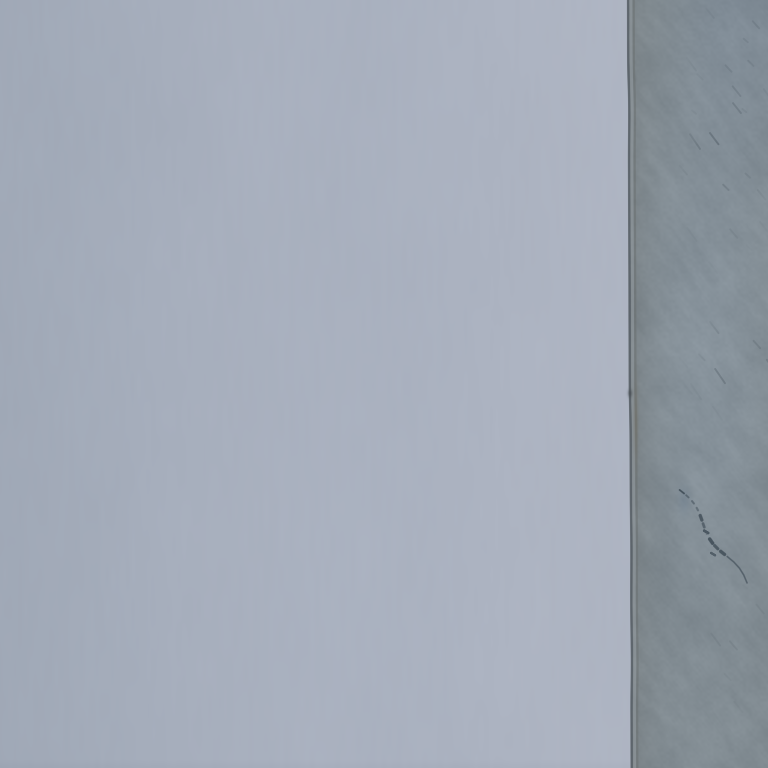
Give the GLSL for this texture, as a Shadertoy shader.

```glsl
// Smooth pale blue-grey panel beside a strip of scuffed, cracked concrete.

float hash(vec2 p) {
    return fract(sin(dot(p, vec2(127.1, 311.7))) * 43758.5453);
}

float noise(vec2 p) {
    vec2 i = floor(p), f = fract(p);
    f = f * f * (3.0 - 2.0 * f);
    return mix(mix(hash(i), hash(i + vec2(1, 0)), f.x),
               mix(hash(i + vec2(0, 1)), hash(i + vec2(1, 1)), f.x), f.y);
}

float fbm(vec2 p) {
    float sum = 0.0, gain = 0.5;
    for (int i = 0; i < 4; i++) {
        sum += gain * noise(p);
        p = p * 2.03 + 17.3;
        gain *= 0.5;
    }
    return sum;
}

float segment(vec2 p, vec2 a, vec2 b) {
    vec2 d = b - a;
    return length(p - a - d * clamp(dot(p - a, d) / dot(d, d), 0.0, 1.0));
}

// Soft spot that fades to nothing away from its centre
float spot(vec2 p, vec2 centre, vec2 size) {
    vec2 d = (p - centre) / size;
    return exp(-dot(d, d));
}

vec3 panel(vec2 uv) {
    vec3 col = mix(vec3(0.628, 0.662, 0.717), vec3(0.665, 0.694, 0.750), smoothstep(-0.05, 0.42, uv.x));
    col = mix(col, vec3(0.682, 0.708, 0.762), smoothstep(0.45, 0.82, uv.x));
    col -= 0.012 * (1.0 - smoothstep(0.0, 0.012, uv.y));
    // Faint mottling and vertical weave
    col += 0.012 * (fbm(uv * vec2(9.0, 6.0)) - 0.47);
    return col + 0.006 * (noise(uv * vec2(150.0, 24.0)) - 0.5);
}

// Point on the crack, t running from its upper to its lower end
vec2 crackPoint(float t) {
    return mix(vec2(0.885, 0.362), vec2(0.971, 0.240), t) + vec2(0.004, 0.003) * sin(t * 9.0);
}

float crack(vec2 uv, float aa) {
    float ink = 0.0;
    for (int i = 0; i < 14; i++) {
        float t = float(i) / 14.0, h = hash(vec2(float(i), 4.7));
        float tail = step(0.68, t);
        float dash = mix(0.015 + 0.035 * h, 0.072, tail);
        float d = segment(uv, crackPoint(t), crackPoint(t + dash));
        float width = mix(0.0008 + 0.0014 * h * smoothstep(0.0, 0.3, t), 0.0007, tail);
        ink = max(ink, (1.0 - smoothstep(width - aa * 0.5, width + aa, d)) * mix(0.35 + 0.6 * h, 0.65, tail));
    }
    // Two chips beside the main line
    ink = max(ink, 0.8 * (1.0 - smoothstep(0.0012, 0.0012 + aa, segment(uv, vec2(0.917, 0.309), vec2(0.922, 0.306)))));
    return max(ink, 0.7 * (1.0 - smoothstep(0.001, 0.001 + aa, segment(uv, vec2(0.926, 0.280), vec2(0.931, 0.277)))));
}

// Short slanted scratches, one per cell of a jittered grid
float scratches(vec2 uv, float aa) {
    vec2 cell = floor(uv * 30.0);
    float ink = 0.0;
    for (int y = -1; y <= 1; y++)
    for (int x = -1; x <= 1; x++) {
        vec2 c = cell + vec2(x, y);
        float h = hash(c), present = step(0.45, hash(c + 8.3));
        vec2 a = (c + vec2(h, hash(c + 3.1))) / 30.0;
        vec2 b = a + vec2(0.012, -0.010 - 0.008 * h) * (0.4 + 0.7 * h);
        float line = 1.0 - smoothstep(0.0004, 0.0008 + aa, segment(uv, a, b));
        ink = max(ink, line * present * (0.4 + 0.6 * h));
    }
    return ink;
}

vec3 concrete(vec2 uv, float edge, float aa) {
    vec3 col = mix(vec3(0.505, 0.545, 0.570), vec3(0.525, 0.570, 0.605), spot(uv, vec2(0.92, 0.55), vec2(0.09, 0.35)));
    col = mix(col, vec3(0.495, 0.545, 0.595), 0.6 * smoothstep(0.65, 1.0, uv.y) * smoothstep(0.84, 0.95, uv.x));
    col = mix(col, vec3(0.475, 0.505, 0.520), exp(-(uv.x - edge) * 45.0));
    // Cloudy stains and streaks dragged down to the right
    vec2 slanted = mat2(0.8, 0.6, -0.6, 0.8) * uv.yx;
    col += 0.050 * (fbm(uv * 22.0) - 0.47);
    col += 0.045 * (fbm(slanted * vec2(26.0, 90.0)) - 0.47);
    col += 0.014 * (noise(uv * 260.0) - 0.5);
    // Scratches gather in a few worn patches
    float worn = spot(uv, vec2(0.945, 0.80), vec2(0.045, 0.10))
               + spot(uv, vec2(0.96, 0.53), vec2(0.045, 0.05))
               + 0.6 * spot(uv, vec2(0.97, 0.95), vec2(0.05, 0.05))
               + 0.4 * spot(uv, vec2(0.97, 0.16), vec2(0.05, 0.08));
    col -= 0.13 * min(worn, 1.0) * scratches(uv, aa);
    col -= vec3(0.04, 0.03, 0.015) * spot(uv, vec2(0.891, 0.348), vec2(0.008, 0.018));
    return mix(col, vec3(0.24, 0.29, 0.33), crack(uv, aa));
}

void mainImage(out vec4 fragColor, in vec2 fragCoord) {
    vec2 uv = fragCoord / iResolution.xy;
    float aa = 1.0 / iResolution.y;

    // The panel border leans slightly and wavers
    float edge = mix(0.8218, 0.8170, uv.y) + 0.0012 * (noise(vec2(uv.y * 14.0, 2.0)) - 0.5);
    float d = uv.x - edge;
    vec3 col = mix(panel(uv), concrete(uv, edge, aa), smoothstep(-aa, aa, d));

    // Dark seam, pale lip and outer shadow along the border
    col = mix(col, vec3(0.33, 0.36, 0.39), 0.75 * (1.0 - smoothstep(0.0007, 0.0010 + aa, abs(d - 0.0012))));
    col = mix(col, vec3(0.56, 0.59, 0.61), 0.65 * (1.0 - smoothstep(0.0010, 0.0014 + aa, abs(d - 0.0050))));
    col = mix(col, vec3(0.40, 0.42, 0.42), 0.45 * (1.0 - smoothstep(0.0006, 0.0010 + aa, abs(d - 0.0085))));
    col = mix(col, vec3(0.28, 0.30, 0.32), 0.6 * spot(uv, vec2(0.8205, 0.488), vec2(0.003, 0.005)));
    col = mix(col, vec3(0.45, 0.44, 0.40), 0.5 * spot(uv, vec2(0.828, 0.45), vec2(0.003, 0.05)));

    fragColor = vec4(col, 1.0);
}
```
